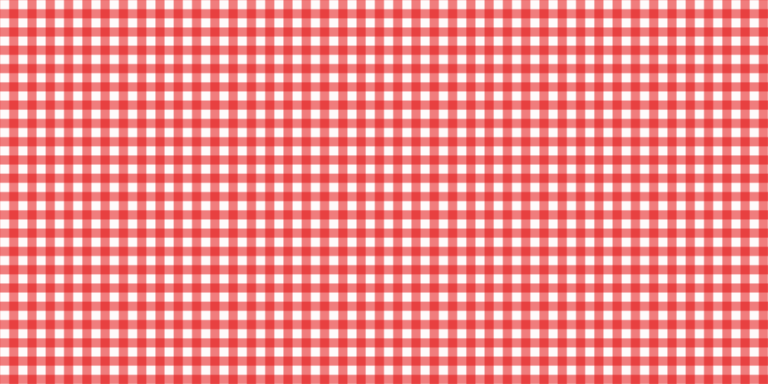
Write a Shadertoy shader that draws this pattern.

```glsl
// Red and white gingham: 21 checks per canvas height, 42 across a 2:1 canvas.
// Two sets of equal-width stripes cross; one layer gives pink and two give red.
// Each stripe is a repeated distance function with a softened edge.

const float CHECKS_DOWN = 21.0;
const float STRIPE_WIDTH = 0.5;    // share of one check
const float EDGE_SOFTNESS = 0.09;  // in checks
const vec2 STRIPE_CENTER = vec2(0.75, 0.25);

const vec3 WHITE = vec3(0.995, 0.985, 0.985);
const vec3 PINK = vec3(0.94, 0.49, 0.49);
const vec3 RED = vec3(0.91, 0.25, 0.25);

// Coverage of a stripe repeating once per unit
float stripe(float x, float center, float width, float softness) {
    float distanceToCenter = abs(fract(x - center + 0.5) - 0.5);
    return clamp((0.5 * width - distanceToCenter) / softness + 0.5, 0.0, 1.0);
}

// Blend the cloth colour from the coverage of both stripe sets
vec3 gingham(float vertical, float horizontal) {
    vec3 plainRow = mix(WHITE, PINK, vertical);
    vec3 dyedRow = mix(PINK, RED, vertical);
    return mix(plainRow, dyedRow, horizontal);
}

void mainImage(out vec4 fragColor, in vec2 fragCoord) {
    vec2 checks = fragCoord / iResolution.y * CHECKS_DOWN;
    float softness = max(EDGE_SOFTNESS, CHECKS_DOWN / iResolution.y);

    float vertical = stripe(checks.x, STRIPE_CENTER.x, STRIPE_WIDTH, softness);
    float horizontal = stripe(checks.y, STRIPE_CENTER.y, STRIPE_WIDTH, softness);

    fragColor = vec4(gingham(vertical, horizontal), 1.0);
}
```
